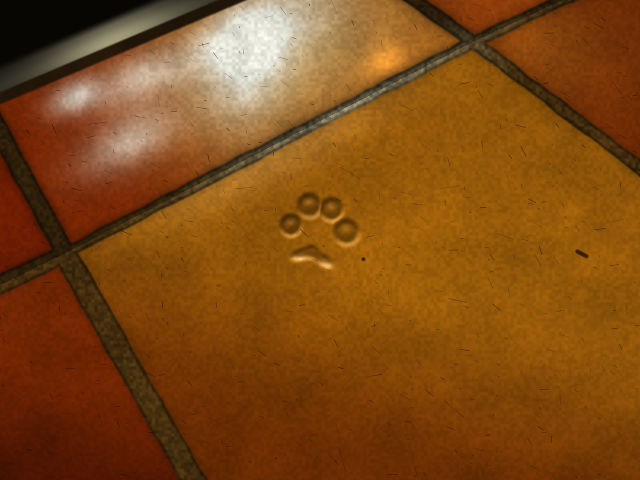
Write a Shadertoy shader that draws this texture.

```glsl
// Glossy terracotta floor tiles with worn grout, window glare and a pressed paw mark.
// Grout comes from segment distances, glare from rotated Gaussian glows, and the
// paw from a small height field lit by its slope; noise adds stains and scratches.
#define GROUT_WIDTH .0115
#define GLARE .85
#define STAIN .3
#define SCRATCH .4
#define RELIEF .75
#define LIGHT_DIR vec2(-.25, .97)
#define JOINT_L vec2(.135, .472)
#define JOINT_R vec2(.986, .913)

float hash(vec2 p) {
  vec3 q = fract(p.xyx * .1031);
  q += dot(q, q.yzx + 33.33);
  return fract((q.x + q.y) * q.z);
}
float noise(vec2 p) {
  vec2 i = floor(p), f = fract(p);
  f = f * f * (3. - 2. * f);
  return mix(mix(hash(i), hash(i + vec2(1, 0)), f.x),
             mix(hash(i + vec2(0, 1)), hash(i + 1.), f.x), f.y);
}
float fbm(vec2 p) {
  float sum = 0., amp = .5;
  for (int i = 0; i < 5; i++) {
    sum += amp * noise(p);
    p = mat2(1.6, 1.2, -1.2, 1.6) * p + 7.3;
    amp *= .5;
  }
  return sum;
}
float segment(vec2 p, vec2 a, vec2 b) {
  vec2 d = b - a;
  return length(p - a - d * clamp(dot(p - a, d) / dot(d, d), 0., 1.));
}
float side(vec2 p, vec2 a, vec2 b) {
  return (b.x - a.x) * (p.y - a.y) - (b.y - a.y) * (p.x - a.x);
}
float glow(vec2 p, float x, float y, float rx, float ry, float angle) {
  float c = cos(angle), s = sin(angle);
  vec2 q = mat2(c, -s, s, c) * (p - vec2(x, y)) / vec2(rx, ry);
  return exp(-dot(q, q));
}

// Four toe bowls with a central bump, and a soft bent heel hollow
float pawHeight(vec2 p) {
  vec3 toes[4] = vec3[4](vec3(.606, .53, .026), vec3(.645, .571, .029),
                         vec3(.691, .563, .028), vec3(.722, .516, .031));
  float h = 0.;
  for (int i = 0; i < 4; i++) {
    float d = length(p - toes[i].xy) / toes[i].z;
    h = min(h, -1. + smoothstep(.6, 1.08, d) + .6 * exp(-7. * d * d));
  }
  float heel = glow(p, .627, .47, .022, .011, .2) + .8 * glow(p, .65, .476, .016, .014, 0.)
    + glow(p, .675, .457, .021, .012, -.5);
  return min(h, -.75 * smoothstep(.1, .9, heel));
}

// Short strokes, one candidate per cell
float scratches(vec2 p, float scale, float density) {
  p = mat2(.8, .6, -.6, .8) * p * scale;
  vec2 cell = floor(p), f = fract(p) - .5;
  float angle = 1.8 * (hash(cell + 19.) - .5);
  vec2 dir = vec2(cos(angle), sin(angle)) * .3 * hash(cell + 41.);
  float d = segment(f - .3 * (hash(cell + 7.) - .5), -dir, dir);
  return step(hash(cell + scale), density) * hash(cell + 63.) * (1. - smoothstep(0., .0018 * scale, d));
}

vec3 upperTile(vec2 p, float grain) {
  vec3 col = mix(vec3(.45, .14, .01), vec3(.6, .34, .08), smoothstep(-.11, .34, p.x + .35 * p.y - .52));
  col = mix(col, vec3(.74, .61, .37), .8 * glow(p, .6, .88, .24, .13, .4));
  float window = glow(p, .51, .88, .085, .12, -.2) * smoothstep(.25, .3, p.x + .15 * p.y);
  float glare = 1.3 * window + .65 * glow(p, .27, .705, .11, .05, .5)
    + .8 * glow(p, .155, .8, .055, .032, .4) + .65 * glow(p, .32, .85, .14, .05, .4)
    + .8 * glow(p, .6, .96, .12, .07, .4);
  col = mix(col, vec3(.88, .89, .85), min(glare * GLARE * (.6 + .8 * grain), .96));
  return col + vec3(.35, .22, .06) * glow(p, .8, .87, .045, .03, .4);
}
vec3 mainTile(vec2 p) {
  float lamp = smoothstep(-.12, .36, p.y + .28 * p.x - .32);
  vec3 col = mix(vec3(.4, .165, .008), vec3(.565, .335, .035), lamp);
  col += vec3(.05, .035, 0) * glow(p, .85, .42, .3, .16, .4) + .14 * glow(p, .57, .675, .26, .05, .48);
  float h = pawHeight(p);
  vec2 e = .0035 * LIGHT_DIR;
  float lit = RELIEF * (pawHeight(p - e) - pawHeight(p + e));
  col *= 1. + .3 * h - .6 * clamp(-lit, 0., 1.);
  float wet = glow(p, .624, .462, .016, .007, .1) + glow(p, .679, .449, .013, .007, -.4);
  return col + vec3(.55, .48, .36) * max(lit, 0.) + .25 * wet;
}

void mainImage(out vec4 fragColor, in vec2 fragCoord) {
  vec2 p = fragCoord / iResolution.y;
  float px = 1. / iResolution.y, grain = fbm(p * 11.), fine = noise(p * 150.);
  vec2 leftEnd = vec2(-.02, .396), rightEnd = vec2(1.3, 1.06), leftTop = vec2(-.03, .78);
  vec2 leftFoot = vec2(.414, -.02), rightTop = vec2(.835, 1.02), rightFoot = vec2(1.37, .623);

  // Tile colours, chosen by the side of each grout line
  bool above = p.x < JOINT_L.x ? side(p, leftEnd, JOINT_L) > 0.
    : p.x < JOINT_R.x ? side(p, JOINT_L, JOINT_R) > 0. : side(p, JOINT_R, rightEnd) > 0.;
  vec3 col;
  if (above) {
    if (side(p, leftTop, JOINT_L) < 0.) col = vec3(.42, .11, .01);
    else if (side(p, rightTop, JOINT_R) > 0.) col = vec3(.54, .23, .04);
    else col = upperTile(p, grain);
  } else if (side(p, JOINT_L, leftFoot) < 0.)
    col = mix(vec3(.27, .07, .005), vec3(.45, .15, .01), smoothstep(-.05, .36, p.y + .3 * p.x));
  else if (side(p, JOINT_R, rightFoot) > 0.)
    col = mix(vec3(.42, .16, .015), vec3(.54, .27, .05), glow(p, 1.12, .91, .16, .12, -.4));
  else col = mainTile(p);

  // Stains, scratches and chips
  col *= 1. + STAIN * (grain - .48) + .16 * (fine - .5);
  float marks = .7 * scratches(p, 12., .3) + scratches(p + .37, 27., .3) + scratches(p + .71, 55., .16);
  float chip = min(length(p - vec2(.757, .46)), segment(p, vec2(1.203, .476), vec2(1.222, .466)));
  col *= 1. - SCRATCH * min(marks + 1.6 - 1.6 * smoothstep(.002, .006, chip), 1.6);

  // Grout joints with shaded tile rims
  float d = min(segment(p, JOINT_L, JOINT_R), segment(p, JOINT_R, rightEnd)) - GROUT_WIDTH;
  d = min(d, min(segment(p, leftEnd, JOINT_L), segment(p, leftTop, JOINT_L)) - .0185);
  d = min(d, segment(p, JOINT_L, leftFoot) - .024);
  d = min(d, min(segment(p, rightTop, JOINT_R), segment(p, JOINT_R, rightFoot)) - .0125);
  d += .004 * (noise(p * 30.) - .5);
  col *= 1. - (above ? .45 : .18) * exp(-max(d, 0.) / .007);
  float silver = glow(p, .72, .77, .3, .07, .48);
  vec3 grout = mix(vec3(.27, .18, .055), vec3(.56, .52, .4), silver) * (.5 + .5 * grain + .5 * fine);
  grout *= mix(1., .6, smoothstep(-.008, 0., d)) * (above ? .65 : 1.);
  col = mix(col, grout, 1. - smoothstep(-px, px + .002, d));

  // Metal threshold and the dark corner behind it
  vec2 q = p - vec2(0, .783);
  float across = dot(q, vec2(-.39, .921)), along = dot(q, vec2(.921, .39));
  col = mix(col, vec3(.14, .09, .035) * (.6 + .8 * grain), smoothstep(-.004, .003, across));
  float shine = .16 + .4 * exp(-pow(abs(along - .27) / .15, 2.));
  vec3 metal = vec3(.98, .94, .74) * shine * (1.15 - .5 * smoothstep(.03, .07, across));
  col = mix(col, metal, smoothstep(.02, .026, across));
  col = mix(col, vec3(.03, .025, .013), smoothstep(.06, .08, across));
  fragColor = vec4(clamp(col, 0., 1.), 1);
}
```
